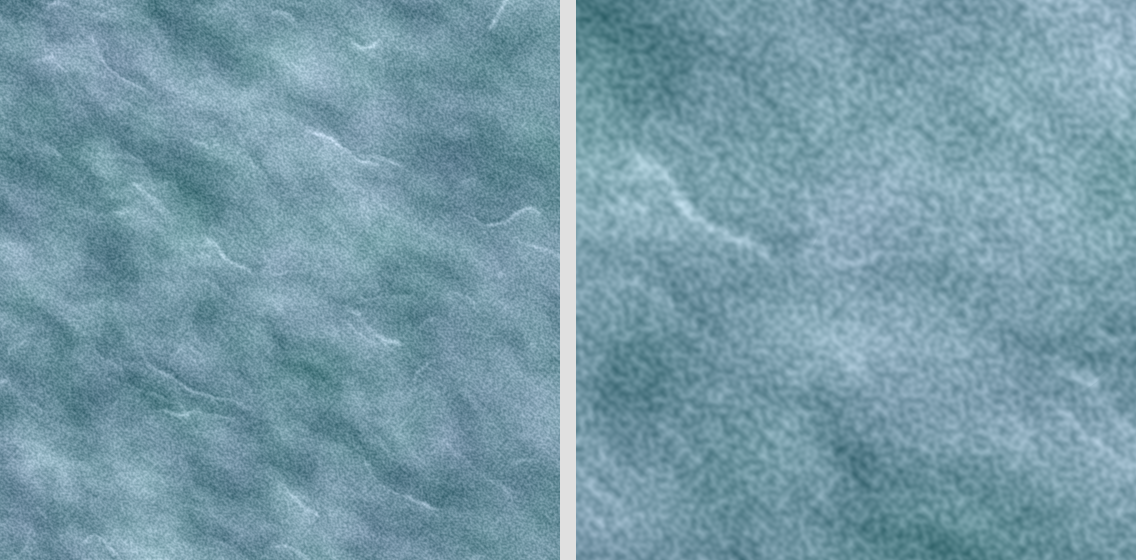
Left, the full canvas; right, a detail of the centre.
Write a Shadertoy shader that draws this texture.

```glsl
// Hazy blue-green water with slanting ripples, thin pale crests and fine grain.

vec2 randomDirection(vec2 cell) {
    vec3 h = fract(cell.xyx * vec3(0.1031, 0.1030, 0.0973));
    h += dot(h, h.yzx + 33.33);
    float angle = 6.2832 * fract((h.x + h.y) * h.z);
    return vec2(cos(angle), sin(angle));
}

float gradientNoise(vec2 p) {
    vec2 i = floor(p), f = p - i;
    vec2 u = f * f * f * (f * (f * 6.0 - 15.0) + 10.0);
    vec2 e = vec2(1.0, 0.0);
    float a = dot(randomDirection(i), f);
    float b = dot(randomDirection(i + e.xy), f - e.xy);
    float c = dot(randomDirection(i + e.yx), f - e.yx);
    float d = dot(randomDirection(i + 1.0), f - 1.0);
    return mix(mix(a, b, u.x), mix(c, d, u.x), u.y);
}

// x runs along the ripples (down to the right), y across them
vec2 alongFlow(vec2 p) {
    return vec2(dot(p, vec2(0.75, -0.66)), dot(p, vec2(0.66, 0.75)));
}

// Broad swells and ever finer ripples, every other set turned towards level
float ripples(vec2 p) {
    p += 0.025 * vec2(gradientNoise(p * 9.0 + 40.0), gradientNoise(p * 9.0 + 90.0));
    vec2 q = alongFlow(p);
    float sum = 0.12 * gradientNoise(p * 2.6 + 7.0);
    float amplitude = 0.07;
    vec2 frequency = vec2(3.4, 6.5);
    for (int i = 0; i < 5; i++) {
        vec2 turned = vec2(q.x, q.y - 0.3 * q.x * float(i % 2));
        float n = gradientNoise(turned * frequency + 17.3 * float(i) + 5.0);
        sum += amplitude * n / (0.2 + abs(n));
        amplitude *= 0.74;
        frequency *= 1.8;
    }
    return sum;
}

// Height whose zero contours carry the crests
float crestHeight(vec2 p, float scale) {
    p += 0.028 * vec2(gradientNoise(p * 12.0 + 3.0), gradientNoise(p * 12.0 + 61.0));
    p.y += 0.012 * abs(gradientNoise(p * 24.0 + 33.0));
    return gradientNoise(alongFlow(p) * vec2(0.65, 1.0) * scale + scale * 9.1);
}

// Bright line on upward-facing contours, a sheen below it and a shadow above
float crests(vec2 p, float scale) {
    vec2 e = vec2(0.002, 0.0);
    float h = crestHeight(p, scale);
    vec2 slope = vec2(crestHeight(p + e.xy, scale) - h,
                      crestHeight(p + e.yx, scale) - h) / e.x;
    float steepness = max(length(slope), 0.15 * scale);
    float dist = h / steepness;
    float facing = smoothstep(0.1, 0.7, -slope.y / steepness);
    float patches = smoothstep(-0.05, 0.25, gradientNoise(p * 5.5 + scale * 3.7));
    float glints = smoothstep(-0.25, 0.3, gradientNoise(p * 14.0 + scale));
    float width = mix(0.0025, 0.0042, glints);
    float line = exp(-dist * dist / (width * width)) * mix(0.35, 1.0, glints);
    float below = smoothstep(-0.004, 0.003, dist);
    float sheen = exp(-max(dist, 0.0) * scale / 0.17) * below;
    float shadow = exp(min(dist, 0.0) * scale / 0.14) * (1.0 - below);
    return facing * patches * (0.19 * line + 0.07 * sheen - 0.04 * shadow);
}

void mainImage(out vec4 fragColor, in vec2 fragCoord) {
    vec2 uv = fragCoord / iResolution.y;

    // Water surface, calmer and darker towards the right
    float calm = smoothstep(0.55, 1.0, uv.x);
    float light = ripples(uv) * mix(1.25, 0.85, calm) - 0.02 * calm - 0.003;
    light += crests(uv, 5.0) + 0.85 * crests(uv + 0.37, 8.0);
    light += 0.6 * crests(uv + 0.71, 14.0);

    // Fine grain in two sizes
    vec2 grainPoint = alongFlow(uv);
    light += 0.145 * gradientNoise(grainPoint * vec2(215.0, 255.0) + 11.0);
    light += 0.09 * gradientNoise(grainPoint.yx * vec2(150.0, 120.0) + 71.0);

    // Tint drifts between teal and lavender
    float tint = gradientNoise(alongFlow(uv) * vec2(3.0, 5.5) + 29.0)
               + 0.7 * gradientNoise(uv * 13.0 + 53.0);
    vec3 color = vec3(0.447, 0.589, 0.645) + light * vec3(1.0, 0.87, 0.90);
    color += tint * vec3(0.022, -0.012, 0.017);

    fragColor = vec4(clamp(color, 0.0, 1.0), 1.0);
}
```
